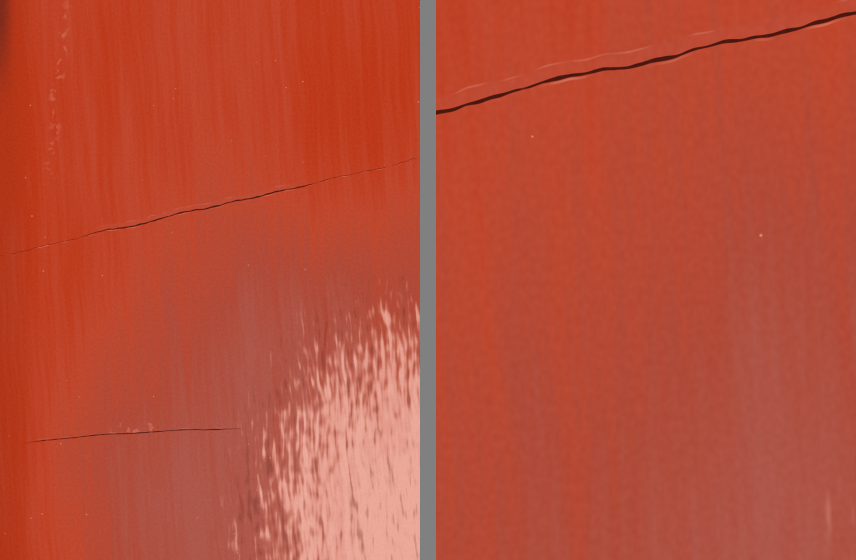
Left: the whole. Right: its middle third, enlarged.
Give the GLSL for this texture, as a WebGL 1 fragment shader.

```glsl
precision highp float;
// Glossy red paint on old wood: brushed vertical streaks, a wrinkled reflection
// in the lower right, two cracks, scuffs and specks. A tone value built from
// gradient noise walks through a ramp of reds; the reflection is laid on top.
uniform vec2 u_resolution;

#define RED vec3(0.74, 0.22, 0.10)
#define WARM vec3(0.75, 0.28, 0.18)
#define DULL vec3(0.69, 0.29, 0.22)
#define ROSE vec3(0.68, 0.34, 0.29)
#define GLOW vec3(0.84, 0.52, 0.45)
#define SHINE vec3(0.92, 0.66, 0.60)
#define CRACK_COLOR vec3(0.24, 0.07, 0.05)
#define GLOSS_CENTER vec2(0.75, 0.07)
#define GLOSS_RADII vec2(0.31, 0.39)
#define STREAK_FREQ vec2(105.0, 15.0)
#define BRUSH_CONTRAST 0.7
#define WRINKLE_DEPTH 0.5

float hash(vec2 p) {
  vec3 q = fract(p.xyx * 0.1031);
  q += dot(q, q.yzx + 33.33);
  return fract((q.x + q.y) * q.z);
}

float corner(vec2 cell, vec2 offset) {
  float angle = 6.2832 * hash(cell);
  return dot(vec2(cos(angle), sin(angle)), offset);
}

// Gradient noise, roughly -1 to 1
float noise(vec2 p) {
  p += 57.0;
  vec2 i = floor(p), f = fract(p), e = vec2(1.0, 0.0);
  vec2 u = f * f * f * (f * (f * 6.0 - 15.0) + 10.0);
  float low = mix(corner(i, f), corner(i + e, f - e), u.x);
  float high = mix(corner(i + e.yx, f - e.yx), corner(i + 1.0, f - 1.0), u.x);
  return 1.5 * mix(low, high, u.y);
}

vec3 paintRamp(float t) {
  vec3 c = mix(RED, WARM, clamp(t, 0.0, 1.0));
  c = mix(c, DULL, clamp(t - 1.0, 0.0, 1.0));
  return mix(c, ROSE, clamp(t - 2.0, 0.0, 1.0));
}

// Soft line of half width w around a signed distance d
float line(float d, float w, float soft) {
  return 1.0 - smoothstep(w - soft, w + soft, abs(d));
}

float band(float x, float from, float to, float soft) {
  return smoothstep(from - soft, from + soft, x) * (1.0 - smoothstep(to - soft, to + soft, x));
}

// Small bright dust specks, one candidate per cell
float specks(vec2 p, float soft) {
  vec2 cell = floor(p * 30.0);
  vec2 spot = 0.2 + 0.6 * vec2(hash(cell + 3.1), hash(cell + 8.7));
  float size = 0.0004 + 0.0009 * hash(cell + 5.3);
  float d = length(fract(p * 30.0) - spot) / 30.0;
  return step(0.93, hash(cell)) * (1.0 - smoothstep(size - soft, size + soft, d));
}

void main() {
  vec2 p = gl_FragCoord.xy / u_resolution.y;
  float soft = 0.8 / u_resolution.y;

  // Brush marks and wrinkles, leaning slightly and wandering
  float wander = 0.004 * noise(p * vec2(7.0, 9.0));
  vec2 s = vec2(p.x + 0.06 * p.y + wander, p.y);
  float brush = 0.5 * noise(s * vec2(19.0, 1.3)) + 0.4 * noise(s * vec2(80.0, 3.5))
              + 0.4 * noise(s * vec2(170.0, 8.0));
  float wrinkle = 0.55 * noise(s * STREAK_FREQ) + 0.45 * noise(s * STREAK_FREQ * vec2(1.9, 2.2) + 11.0)
                + 0.3 * noise(p * vec2(75.0, 55.0)) + 0.35 * noise(s * vec2(30.0, 6.0));
  float grain = noise(p * 190.0) + noise(p * vec2(330.0, 240.0));

  // Broad haze that deepens toward the reflection
  float gloss = 1.0 - length((p - GLOSS_CENTER) / GLOSS_RADII);
  float haze = smoothstep(0.0, 0.3, p.x) * (1.0 - smoothstep(0.1, 0.85, p.y));
  float near = smoothstep(-0.75, 0.0, gloss);
  float tone = 0.42 + 1.75 * haze + 0.7 * near + 0.4 * noise(p * vec2(6.0, 3.0));
  tone += 0.25 * band(p.x, 0.2, 0.55, 0.12) - 0.5 * (1.0 - smoothstep(0.0, 0.1, p.x));
  tone += BRUSH_CONTRAST * brush + 0.25 * haze * wrinkle;
  vec3 color = paintRamp(tone);
  color *= 1.0 - 0.06 * (1.0 - smoothstep(0.0, 0.08, p.x));
  float shadow = (1.0 - smoothstep(0.0, 0.03, p.x)) * smoothstep(0.78, 1.0, p.y);
  color = mix(color, vec3(0.36, 0.14, 0.12), 0.6 * shadow);

  // Reflection: a soft sheen, then thin glints at its rim, calmer inside
  color = mix(color, GLOW, 0.5 * smoothstep(-0.05, 0.4, gloss + 0.12 * wrinkle));
  float rough = WRINKLE_DEPTH * mix(1.0, 0.6, smoothstep(0.3, 0.8, gloss));
  float wet = smoothstep(0.02, 0.42, gloss * 0.9 + rough * wrinkle);
  wet *= smoothstep(-0.3, 0.08, gloss);
  float bright = clamp(0.25 + gloss + 0.6 * wrinkle + 0.25 * brush, 0.0, 1.0);
  color = mix(color, mix(GLOW, SHINE, bright), wet);
  color *= 1.0 - 0.12 * smoothstep(0.25, 0.7, -wrinkle) * smoothstep(-0.3, 0.1, gloss);

  // Pale scuffs down the upper left and a short sideways scrape
  float flake = smoothstep(0.1, 0.6, noise(p * vec2(80.0, 55.0)) + 0.6 * noise(p * 150.0));
  float scuffX = p.x - 0.105 - 0.1 * (p.y - 0.87) - 0.012 * noise(vec2(p.y * 20.0, 4.0));
  float scuff = line(scuffX, 0.008, 0.008) * band(p.y, 0.69, 0.99, 0.03);
  scuff += line(p.y - 0.685 - 0.003 * noise(p * 50.0), 0.003, 0.003) * band(p.x, 0.05, 0.1, 0.01);
  color = mix(color, GLOW, 0.4 * flake * min(scuff, 1.0));

  // Long rising crack, thin and uneven, with a lifted, chipped upper lip
  float jag = 0.004 * noise(vec2(p.x * 14.0, 2.0)) + 0.0012 * noise(vec2(p.x * 70.0, 7.0));
  float d = p.y - (0.543 + 0.232 * p.x + jag);
  float gap = noise(vec2(p.x * 38.0, 9.0)) + 0.6 * noise(vec2(p.x * 110.0, 3.0));
  float core = band(p.x, 0.17, 0.56, 0.06);
  float thick = 0.0003 + 0.0008 * core * clamp(0.8 + 0.7 * gap, 0.1, 1.6);
  float lip = band(p.x, 0.18, 0.53, 0.01);
  float lipTop = 0.009 + 0.004 * noise(vec2(p.x * 28.0, 5.0));
  color = mix(color, DULL * 1.08, 0.4 * lip * band(d, 0.0, lipTop, 0.002));
  color = mix(color, GLOW, 0.4 * lip * line(d - lipTop, 0.0006, soft) * smoothstep(-0.2, 0.5, noise(p * 45.0)));
  float rim = smoothstep(-0.1, 0.5, noise(vec2(p.x * 32.0, 1.0)));
  color = mix(color, GLOW, 0.7 * rim * line(d + thick + 0.0012, 0.0007, soft));
  float ink = mix(0.5, 0.9, core) * smoothstep(-0.9, 0.1, gap + 0.6 * core);
  color = mix(color, CRACK_COLOR, ink * line(d, thick, soft));

  // Short, flatter crack
  float d2 = p.y - (0.204 + 0.13 * p.x - 0.14 * p.x * p.x + 0.4 * jag);
  float reach = band(p.x, 0.06, 0.42, 0.03);
  float chip = band(p.x, 0.2, 0.28, 0.01) * band(d2, 0.0, 0.018, 0.004);
  color = mix(color, GLOW, 0.4 * chip * flake);
  color = mix(color, GLOW, 0.35 * rim * reach * line(d2 - 0.0025, 0.0007, soft));
  color = mix(color, CRACK_COLOR, 0.85 * reach * line(d2, 0.0006 + 0.0004 * clamp(gap, -0.5, 1.0), soft));

  // Dust and fine surface grain
  color = mix(color, SHINE, 0.6 * specks(p, soft));
  color += 0.009 * grain;
  gl_FragColor = vec4(clamp(color, 0.0, 1.0), 1.0);
}
```
